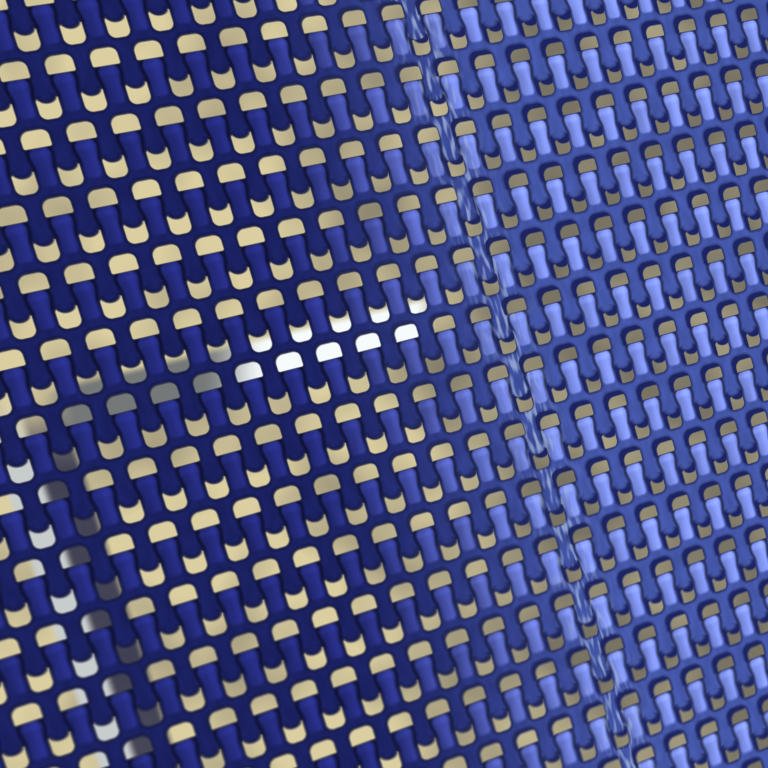
Reproduce this texture procedurally as a three.js fragment shader.

```glsl
// Blue plastic link mesh seen at a slant, lit from the right, over a cream floor.
varying vec2 vUv;

// Lattice: pitch and slant at the centre, and the shrink towards the right
const vec2 PITCH = vec2(0.0534, 0.0846);
const vec2 SLANT = vec2(0.30, -0.265);
const vec2 PHASE = vec2(0.60, 0.0875);
const float SHRINK = 0.22;
const float ASPECT = 1.6;        // row height in column widths

// Openings and links, in column widths
const vec2 ARCH_HALF = vec2(0.33, 0.235);
const vec2 CUP_HALF = vec2(0.265, 0.27);
const vec2 CUP_CENTRE = vec2(0.5, -0.97);
const vec2 BAR_HALF = vec2(0.19, 0.46);
const vec2 BAR_CENTRE = vec2(0.0, -0.68);
const float STREAK_COLUMN = 4.1;

const vec3 NAVY = vec3(0.105, 0.13, 0.38);
const vec3 NAVY_BAR = vec3(0.135, 0.16, 0.46);
const vec3 BLUE = vec3(0.27, 0.34, 0.66);
const vec3 BLUE_BAR = vec3(0.47, 0.54, 0.87);
const vec3 WALL_SHADE = vec3(0.17, 0.18, 0.29);
const vec3 WALL_BLUE = vec3(0.11, 0.14, 0.38);
const vec3 CREAM = vec3(0.86, 0.81, 0.63);
const vec3 OLIVE = vec3(0.47, 0.45, 0.39);
const vec3 PALE = vec3(0.92, 0.94, 0.94);
const vec3 SCUFF = vec3(0.66, 0.74, 0.88);

float hash(vec2 p) {
  return fract(sin(dot(p, vec2(127.1, 311.7))) * 43758.5);
}

float slope(vec2 cell, vec2 offset) {
  float a = 6.2832 * hash(cell);
  return dot(vec2(cos(a), sin(a)), offset);
}

float gradientNoise(vec2 p) {
  vec2 i = floor(p), f = fract(p);
  vec2 s = f * f * f * (f * (f * 6.0 - 15.0) + 10.0);
  vec2 e = vec2(1.0, 0.0);
  return mix(mix(slope(i, f), slope(i + e.xy, f - e.xy), s.x),
             mix(slope(i + e.yx, f - e.yx), slope(i + e.xx, f - e.xx), s.x), s.y);
}

// Box with separate corner radii for its upper and lower half
float roundBox(vec2 p, vec2 halfSize, float topRadius, float bottomRadius) {
  float r = p.y > 0.0 ? topRadius : bottomRadius;
  vec2 q = abs(p) - halfSize + r;
  return min(max(q.x, q.y), 0.0) + length(max(q, 0.0)) - r;
}

vec2 cellPoint(vec2 lattice) {
  vec2 f = fract(lattice);
  return vec2(f.x - 0.5, f.y * ASPECT - 1.3);
}

// Arched opening above each link head, cup opening under each knuckle
float openings(vec2 p) {
  float arch = roundBox(p, ARCH_HALF, 0.22, 0.07);
  vec2 c = vec2(CUP_CENTRE.x - abs(p.x), p.y - CUP_CENTRE.y);
  float cup = roundBox(c, CUP_HALF, 0.06, 0.19);
  float knuckle = length((c - vec2(0.0, 0.29)) * vec2(0.7, 1.0)) - 0.14;
  return min(arch, max(cup, -knuckle));
}

vec3 floorColour(vec2 p, vec2 lattice, float light) {
  float patches = gradientNoise(p * 7.0 + 3.0) + 0.5 * gradientNoise(p * 19.0);
  vec3 col = mix(CREAM, OLIVE, clamp(0.12 + 0.75 * light + 0.6 * patches, 0.0, 1.0));
  // Pale strip under one row, greyer to the left
  float strip = smoothstep(0.5, 0.35, abs(lattice.y - 0.81));
  strip *= smoothstep(-0.45, -0.4, p.x) * smoothstep(0.07, 0.04, p.x);
  col = mix(col, PALE * mix(0.5, 1.05, smoothstep(-0.24, -0.15, p.x)), strip);
  // Dark gap with a pale edge at the lower left
  float gap = lattice.x + 7.2;
  float low = smoothstep(0.0, -0.12, p.y);
  col = mix(col, PALE * 0.85, low * smoothstep(0.5, 0.3, abs(gap + 0.8)));
  return mix(col, WALL_SHADE, 0.85 * low * smoothstep(0.55, 0.3, abs(gap)));
}

void main() {
  vec2 p = vUv - 0.5;
  vec2 lattice = (p + SLANT * p.yx) / (PITCH * (1.0 - SHRINK * p.x)) + PHASE;
  vec2 q = cellPoint(lattice);
  float variation = hash(floor(lattice));
  float light = smoothstep(-0.14, 0.28, p.x + 0.2 * p.y);
  float edge = mix(0.03, 0.06, smoothstep(0.0, -0.5, p.y));

  // Sheet with shaded lips around the openings
  float hole = openings(q);
  float wear = gradientNoise(lattice * vec2(5.0, 3.0));
  vec3 col = mix(NAVY, BLUE, light) * (1.0 + 0.12 * wear);
  col *= 1.0 - 0.22 * smoothstep(0.09, 0.0, hole);

  // Raised link bars with broad heads and a dark groove beside them
  float bar = roundBox(q - BAR_CENTRE, BAR_HALF, 0.15, 0.12)
            - 0.055 * smoothstep(-0.75, -0.4, q.y);
  col *= 1.0 - 0.5 * smoothstep(0.12, 0.0, bar) * smoothstep(-0.95, -0.6, q.y);
  float gloss = 0.93 + 0.25 * smoothstep(-0.2, 0.16, q.x) * smoothstep(0.25, 0.08, q.x);
  gloss += 0.12 * smoothstep(0.14, 0.0, abs(q.y + 0.36)) + 0.1 * (variation - 0.5);
  vec3 barColour = mix(NAVY_BAR, BLUE_BAR, light) * (gloss + 0.08 * wear);
  col = mix(col, barColour, smoothstep(edge, -edge - 0.03, bar));

  // Pale scuffs along one column
  float streak = exp(-pow((lattice.x - STREAK_COLUMN) / 0.55, 2.0));
  float scratches = gradientNoise(lattice * vec2(9.0, 3.5) + 7.0);
  col = mix(col, SCUFF, streak * smoothstep(-0.15, 0.45, scratches) * 0.75);

  // Thickness: the lower outline is shifted, leaving the inner wall in view
  vec2 shift = mix(vec2(0.015, -0.04), vec2(0.11, -0.13), light);
  float far = openings(cellPoint(lattice - shift / vec2(1.0, ASPECT)));
  vec3 inside = mix(WALL_SHADE, WALL_BLUE, light);
  vec2 g = (q - vec2(-0.34, -1.13)) / vec2(0.035, 0.07);
  inside += 0.7 * light * step(0.55, variation) * exp(-dot(g, g));
  vec3 ground = floorColour(p, lattice, light);
  inside = mix(inside, ground, smoothstep(edge, -edge, max(far, hole + 0.015)));
  col = mix(col, inside, smoothstep(edge, -edge, hole));

  gl_FragColor = vec4(clamp(col, 0.0, 1.0), 1.0);
}
```
